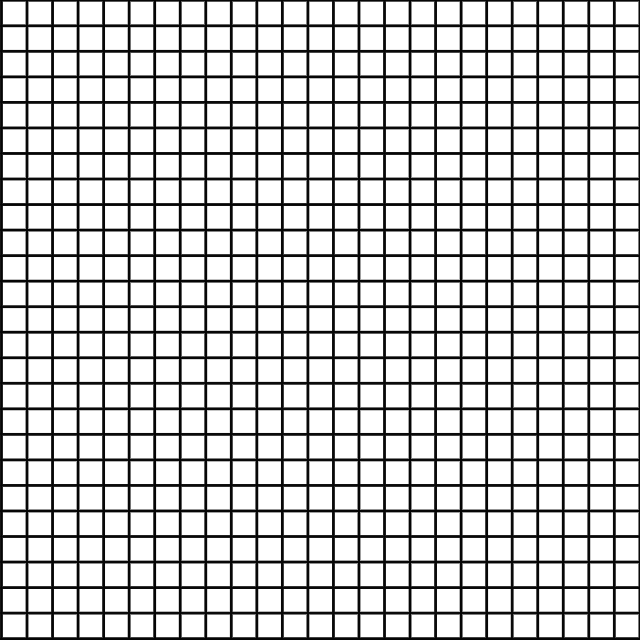
A Shadertoy shader for this pattern:

```glsl
// Square graph-paper grid of soft-edged black lines on white, 25 cells each way.

const float PITCH = 0.0399;                   // cell size, in canvas units
const float LINE_WIDTH = 0.0044;
const vec2 GRID_ORIGIN = vec2(0.0023, 0.0021); // first crossing, lower left
const vec3 PAPER = vec3(1.0);
const vec3 INK = vec3(0.015);

float hash(float n) {
    return fract(sin(n * 127.1) * 43758.5453);
}

// Coverage of evenly spaced lines along one axis, antialiased over one pixel.
float lineCoverage(float position, float pitch, float width, float pixel) {
    float distanceToLine = abs(fract(position / pitch + 0.5) - 0.5) * pitch;
    return clamp((0.5 * width - distanceToLine) / pixel + 0.5, 0.0, 1.0);
}

// Slight change of ink density from one line to the next.
float inkDensity(float position, float pitch, float seed) {
    float index = floor(position / pitch + 0.5);
    return 1.0 - 0.025 * hash(index + seed);
}

float axisInk(float position, float pixel, float seed) {
    return lineCoverage(position, PITCH, LINE_WIDTH, pixel)
         * inkDensity(position, PITCH, seed);
}

void mainImage(out vec4 fragColor, in vec2 fragCoord) {
    vec2 pixel = 1.0 / iResolution.xy;
    vec2 p = fragCoord * pixel - GRID_ORIGIN;

    // Vertical and horizontal lines merge at the crossings.
    float vertical = axisInk(p.x, pixel.x, 3.0);
    float horizontal = axisInk(p.y, pixel.y, 61.0);
    float ink = max(vertical, horizontal);

    fragColor = vec4(mix(PAPER, INK, ink), 1.0);
}
```
